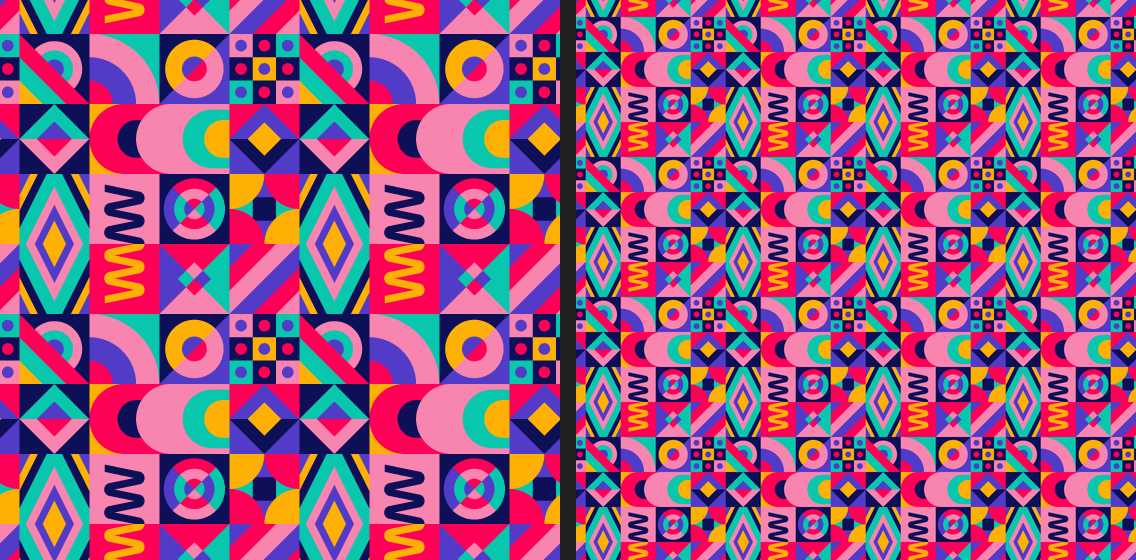
Left, the tile; right, the same tile 2 across and 2 down.
Give the GLSL for this pattern, as a WebGL 1 fragment shader.

```glsl
precision highp float;
// Seamless patchwork of bold geometric tiles: arcs, rings, diamonds, stripes and squiggles.
uniform vec2 u_resolution;

const float REPEATS = 2.0;                // blocks across and down
const float TILES = 4.0;                  // tiles along each side of a block
const vec2 ORIGIN = vec2(0.277, 0.485);   // block offset from the top left, in tiles
const int SAMPLES = 4;                    // antialiasing grid per side
const float STROKE = 0.052;               // squiggle half width
const float SWING = 0.195;                // squiggle reach before each bend
const float BEND = 0.042;                 // squiggle bend radius
const float LEG = 0.164;                  // squiggle leg height
const float LEGS = 10.0;

const vec3 PINK = vec3(0.97, 0.52, 0.69);
const vec3 RED = vec3(1.0, 0.0, 0.34);
const vec3 NAVY = vec3(0.05, 0.06, 0.34);
const vec3 VIOLET = vec3(0.32, 0.23, 0.78);
const vec3 TEAL = vec3(0.03, 0.78, 0.68);
const vec3 YELLOW = vec3(1.0, 0.69, 0.02);

// Four wedges cut by both diagonals; c is centred with y pointing down.
vec3 wedges(vec2 c, vec3 top, vec3 right, vec3 bottom, vec3 left) {
  if (abs(c.x) > abs(c.y)) return c.x > 0.0 ? right : left;
  return c.y < 0.0 ? top : bottom;
}

vec3 archAndStripes(vec2 f) {
  float band = f.y - f.x, r = length(f - 0.5);
  if (band > 0.0) return band < 0.333 ? RED : band < 0.667 ? TEAL : YELLOW;
  return r < 0.135 ? VIOLET : r < 0.265 ? TEAL : r < 0.397 ? PINK : NAVY;
}

vec3 quarterArcs(vec2 f) {
  float r = length(f - vec2(0.0, 1.0));
  return r < 0.333 ? RED : r < 0.667 ? VIOLET : r < 1.0 ? PINK : TEAL;
}

vec3 splitRing(vec2 f) {
  float r = length(f - 0.5);
  bool upper = f.x + f.y < 1.0;
  if (r < 0.177) return upper ? VIOLET : RED;
  if (r < 0.417) return upper ? YELLOW : PINK;
  return upper ? NAVY : VIOLET;
}

vec3 dottedChecker(vec2 f) {
  vec2 g = floor(f * 3.0);
  bool odd = mod(g.x + g.y, 2.0) > 0.5;
  if (length(fract(f * 3.0) - 0.5) < 0.25) return odd ? RED : VIOLET;
  if (odd) return NAVY;
  return g.x != g.y ? TEAL : g.x == 1.0 ? YELLOW : PINK;
}

vec3 halvedDiamond(vec2 f) {
  float d = abs(f.x - 0.5) + abs(f.y - 0.5);
  bool upper = f.y < 0.5;
  if (d < 0.25) return upper ? VIOLET : RED;
  return d > 0.5 ? NAVY : upper ? TEAL : PINK;
}

vec3 jewelDiamond(vec2 f) {
  float d = abs(f.x - 0.5) + abs(f.y - 0.5);
  if (d < 0.24) return YELLOW;
  if (f.y < 0.5) return d < 0.5 ? VIOLET : RED;
  return d < 0.5 ? NAVY : VIOLET;
}

// Bar running right from a round end centred at x.
bool bar(vec2 f, float x, float radius) {
  return length(vec2(min(f.x - x, 0.0), f.y - 0.5)) < radius;
}

vec3 nestedBars(vec2 f) {
  if (bar(f, 1.91, 0.27)) return YELLOW;
  if (bar(f, 1.75, 0.417)) return TEAL;
  if (bar(f, 1.167, 0.5)) return PINK;
  if (bar(f, 0.672, 0.27)) return NAVY;
  return bar(f, 0.5, 0.5) ? RED : YELLOW;
}

vec3 tallDiamond(vec2 f) {
  float d = abs(f.x - 0.5) + 0.5 * abs(f.y - 1.0);
  if (d < 0.41) return d < 0.167 ? YELLOW : d < 0.28 ? VIOLET : PINK;
  return d < 0.61 ? TEAL : d < 0.736 ? NAVY : d < 0.847 ? YELLOW : VIOLET;
}

// Every leg folds onto one half leg that ends in a round bend.
vec3 squiggle(vec2 f) {
  float y = f.y - 1.0 + 0.5 * LEG * LEGS;
  float leg = clamp(floor(y / LEG), 0.0, LEGS - 1.0);
  vec2 q = vec2(f.x - 0.5, y - (leg + 0.5) * LEG);
  bool tail = q.x < 0.0 && abs(f.y - 1.0) > 0.5 * LEG * (LEGS - 1.0);
  if (mod(leg, 2.0) > 0.5) q.y = -q.y;
  if (q.x < 0.0) q = -q;
  vec2 end = vec2(SWING, 0.5 * LEG - BEND);
  float along = clamp(dot(q, end) / dot(end, end), 0.0, tail ? 2.0 : 1.0);
  float d = length(q - end * along);
  if (tail && q.x > 0.28) d = 1.0;
  if (!tail && q.x > SWING) d = min(d, abs(length(q - vec2(SWING, 0.5 * LEG)) - BEND));
  if (f.y < 1.0) return d < STROKE ? NAVY : PINK;
  return d < STROKE ? YELLOW : RED;
}

vec3 target(vec2 c) {
  float r = length(c);
  if (r > 0.4375) return NAVY;
  if (r > 0.146 && r < 0.288) return wedges(c, PINK, VIOLET, RED, TEAL);
  return wedges(c, RED, TEAL, PINK, VIOLET);
}

vec3 cornerDiscs(vec2 c) {
  if (length(abs(c) - 0.5) < 0.5) return c.x * c.y > 0.0 ? YELLOW : RED;
  if (max(abs(c.x), abs(c.y)) < 0.167) return NAVY;
  return wedges(c, VIOLET, TEAL, VIOLET, TEAL);
}

vec3 envelope(vec2 c) {
  if (abs(c.x) + abs(c.y) < 0.238) return wedges(c, PINK, VIOLET, RED, TEAL).rgb;
  return wedges(c, RED, TEAL, PINK, VIOLET);
}

vec3 diagonalStripes(vec2 f) {
  float k = mod(floor((f.x + f.y) * 1.5 * 2.0), 3.0);
  return k < 0.5 ? VIOLET : k < 1.5 ? RED : PINK;
}

// Choose the tile design by column and row.
vec3 block(vec2 p) {
  vec2 id = floor(p), f = p - id;
  if (id.y < 0.5) return id.x < 0.5 ? archAndStripes(f) : id.x < 1.5 ? quarterArcs(f)
    : id.x < 2.5 ? splitRing(f) : dottedChecker(f);
  if (id.y < 1.5) return id.x < 0.5 ? halvedDiamond(f)
    : id.x < 2.5 ? nestedBars(p - vec2(1.0)) : jewelDiamond(f);
  if (id.x < 0.5) return tallDiamond(p - vec2(0.0, 2.0));
  if (id.x < 1.5) return squiggle(p - vec2(1.0, 2.0));
  if (id.y < 2.5) return id.x < 2.5 ? target(f - 0.5) : cornerDiscs(f - 0.5);
  return id.x < 2.5 ? envelope(f - 0.5) : diagonalStripes(f);
}

void main() {
  vec3 sum = vec3(0.0);
  for (int i = 0; i < SAMPLES; i++) for (int j = 0; j < SAMPLES; j++) {
    vec2 jitter = (vec2(float(i), float(j)) + 0.5) / float(SAMPLES) - 0.5;
    vec2 uv = (gl_FragCoord.xy + jitter) / u_resolution;
    vec2 p = vec2(uv.x, 1.0 - uv.y) * REPEATS * TILES - ORIGIN;
    sum += block(mod(p, TILES));
  }
  gl_FragColor = vec4(sum / float(SAMPLES * SAMPLES), 1.0);
}
```
